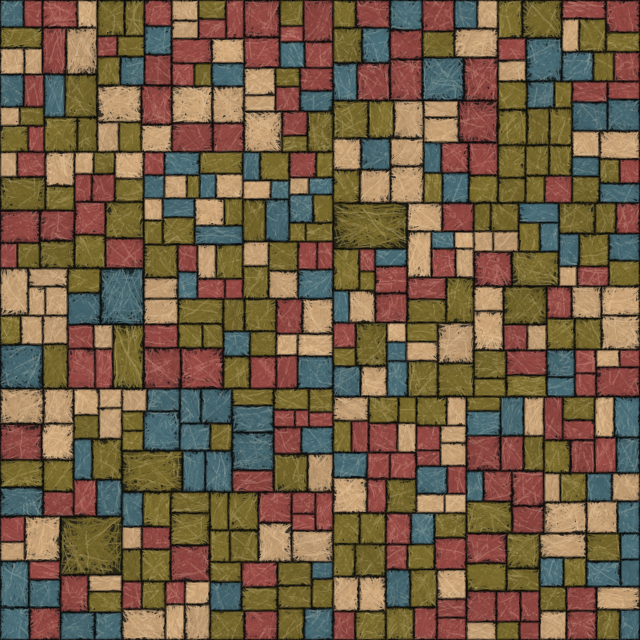
This pattern is drawn by a WebGL 2 fragment shader. Its source:

```glsl
#version 300 es
precision highp float;

uniform vec2 u_resolution;
out vec4 fragColor;

uint scramble(uint n) {
    n = n * 747796405u + 2891336453u;
    n = ((n >> ((n >> 28u) + 4u)) ^ n) * 277803737u;
    return (n >> 22u) ^ n;
}

// Advances the seed and returns a value in 0..1
float random(inout uint seed) {
    seed = scramble(seed);
    return float(seed >> 8u) / 16777216.0;
}

vec2 random2(inout uint seed) {
    float x = random(seed);
    return vec2(x, random(seed));
}

float segmentDistance(vec2 p, vec2 a, vec2 b) {
    vec2 ab = b - a;
    float t = clamp(dot(p - a, ab) / max(dot(ab, ab), 1e-8), 0.0, 1.0);
    return length(p - a - ab * t);
}

// Splits the canvas again and again, keeping the part that holds p
uint findPatch(vec2 p, inout vec2 low, inout vec2 high) {
    uint id = 37u;
    for (int level = 0; level < 18; level++) {
        uint seed = id;
        vec2 size = high - low;
        float longest = max(size.x, size.y);
        float limit = mix(0.054, 0.076, random(seed));
        bool staysLarge = longest < 0.12 && random(seed) < 0.05;
        if (longest < limit || staysLarge) break;

        int axis = size.x * mix(0.85, 1.18, random(seed)) > size.y ? 0 : 1;
        float cut = low[axis] + size[axis] * mix(0.36, 0.64, random(seed));
        bool above = p[axis] > cut;
        if (above) low[axis] = cut;
        else high[axis] = cut;
        id = scramble(id * 2u + (above ? 1u : 0u));
    }
    return id;
}

vec3 pickDye(float pick) {
    vec3 olive = vec3(0.47, 0.41, 0.17);
    vec3 red = vec3(0.58, 0.28, 0.26);
    vec3 tan_ = vec3(0.79, 0.64, 0.47);
    vec3 blue = vec3(0.28, 0.42, 0.46);
    return pick < 0.30 ? olive : pick < 0.56 ? red : pick < 0.80 ? tan_ : blue;
}

void main() {
    vec2 p = gl_FragCoord.xy / u_resolution.y;
    vec2 low = vec2(0.0);
    vec2 high = u_resolution / u_resolution.y;
    uint seed = scramble(findPatch(p, low, high) + 91u);
    vec2 size = high - low;
    vec3 dye = pickDye(random(seed)) * mix(0.95, 1.05, random(seed));

    // Dark ground, seen where the fibres thin out near the borders
    vec3 color = mix(vec3(0.07, 0.08, 0.08), dye, 0.2);

    // Slightly bent fibres between random points of the patch
    vec2 bent = p + 0.0009 * sin(p.yx * 130.0) + 0.0004 * sin(p.yx * 310.0 + 2.0);
    for (int i = 0; i < 200; i++) {
        vec2 start = low + size * random2(seed);
        vec2 end = low + size * random2(seed);
        float shade = random(seed);
        float cover = 0.6 * (1.0 - smoothstep(0.0, 0.0022, segmentDistance(bent, start, end)));
        vec3 fibre = dye * mix(0.88, 1.08, shade);
        fibre = mix(fibre, vec3(0.88, 0.82, 0.71), 0.32 * smoothstep(0.72, 0.95, shade));
        color = mix(color, fibre, cover);
    }

    // Soft dark seam
    vec2 inset = min(p - low, high - p);
    float seam = smoothstep(0.0, 0.0035, min(inset.x, inset.y));
    fragColor = vec4(color * mix(0.35, 1.0, seam), 1.0);
}
```
